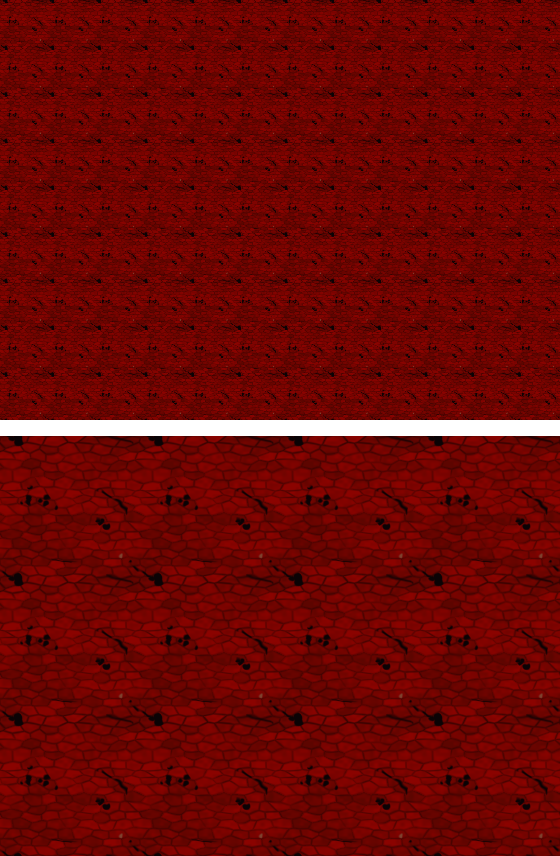
Top: the whole. Bottom: its middle third, enlarged.
A WebGL 2 fragment shader for this pattern:

```glsl
#version 300 es
precision highp float;
// Dark red hide of small flat scales, repeated 12 by 9 times.
// Each tile is a wrapping, staggered Voronoi net with uneven seams,
// marked by ragged black blots, crooked cracks and one pale fleck.

uniform vec2 u_resolution;
out vec4 outColor;

const vec2 REPEATS = vec2(12.0, 9.0);
const vec2 SCALES = vec2(8.0, 16.0);
const float GRAIN_SOFTNESS = 0.008;
const vec3 DEEP_RED = vec3(0.365, 0.018, 0.0);
const vec3 BRIGHT_RED = vec3(0.545, 0.01, 0.0);
const vec3 SEAM = vec3(0.21, 0.01, 0.005);
const vec3 BLACK = vec3(0.04, 0.01, 0.018);
const vec3 PALE = vec3(0.50, 0.36, 0.26);

float hash(vec2 p) {
  vec3 q = fract(vec3(p.xyx) * 0.1031);
  q += dot(q, q.yzx + 33.33);
  return fract((q.x + q.y) * q.z);
}

vec2 hash2(vec2 p) {
  return vec2(hash(p + 3.7), hash(p + 41.3));
}

// Value noise that wraps over the unit tile
float noise(vec2 p, vec2 cells) {
  vec2 s = p * cells;
  vec2 i = floor(s);
  vec2 f = s - i;
  f = f * f * (3.0 - 2.0 * f);
  float a = hash(mod(i, cells));
  float b = hash(mod(i + vec2(1.0, 0.0), cells));
  float c = hash(mod(i + vec2(0.0, 1.0), cells));
  float d = hash(mod(i + 1.0, cells));
  return mix(mix(a, b, f.x), mix(c, d, f.x), f.y);
}

// Wrapping displacement of a point, at most half the amount either way
vec2 waver(vec2 p, vec2 cells, float amount) {
  return p + amount * (vec2(noise(p, cells), noise(p + 0.37, cells + 2.0)) - 0.5);
}

// Shortest offset on the repeating tile
vec2 wrap(vec2 d) {
  return fract(d + 0.5) - 0.5;
}

float cover(float dist, float radius, float soft) {
  return 1.0 - smoothstep(radius - soft, radius + soft, dist);
}

vec2 scaleCentre(vec2 cell, vec2 grid) {
  float stagger = mod(cell.y, 2.0) < 0.5 ? -0.25 : 0.25;
  vec2 jitter = (hash2(mod(cell, grid)) - 0.5) * vec2(0.5, 0.55);
  return cell + 0.5 + vec2(stagger, 0.0) + jitter;
}

// x: distance to the nearest seam in tile units, y: random value of the scale
vec2 scales(vec2 p, vec2 grid) {
  vec2 s = p * grid;
  vec2 home = floor(s);
  vec2 nearCell = home;
  vec2 nearOffset = vec2(9.0);
  for (int k = 0; k < 25; k++) {
    vec2 cell = home + vec2(k % 5 - 2, k / 5 - 2);
    vec2 offset = scaleCentre(cell, grid) - s;
    if (dot(offset, offset) < dot(nearOffset, nearOffset)) {
      nearOffset = offset;
      nearCell = cell;
    }
  }
  float seam = 1.0;
  for (int k = 0; k < 25; k++) {
    vec2 cell = nearCell + vec2(k % 5 - 2, k / 5 - 2);
    vec2 offset = scaleCentre(cell, grid) - s;
    vec2 across = offset - nearOffset;
    if (dot(across, across) > 0.0001) {
      float d = dot(0.5 * (offset + nearOffset), across);
      seam = min(seam, d / length(across * grid));
    }
  }
  return vec2(seam, hash(mod(nearCell, grid) + 17.0));
}

// Ragged group of black dots around a centre
float blots(vec2 p, vec2 centre, vec2 spread, float radius, int count, float soft) {
  float ink = 0.0;
  for (int k = 0; k < count; k++) {
    vec2 r = hash2(vec2(float(k) * 7.0, centre.x * 90.0));
    vec2 d = wrap(p - centre - (r - 0.5) * 2.0 * spread);
    ink = max(ink, cover(length(d), radius * (0.65 + 0.6 * r.x), soft));
  }
  return ink;
}

float crack(vec2 p, vec2 start, vec2 run, float width, float soft) {
  vec2 d = wrap(p - start - 0.5 * run) + 0.5 * run;
  float t = clamp(dot(d, run) / dot(run, run), 0.0, 1.0);
  return cover(length(d - run * t), width, soft);
}

void main() {
  vec2 p = fract(gl_FragCoord.xy / u_resolution * REPEATS);
  p.y = 1.0 - p.y;
  float soft = max(0.45 * REPEATS.x / u_resolution.x, GRAIN_SOFTNESS);

  // Scales: tone per scale, broad mottling and fine grain
  vec2 scale = scales(waver(p, vec2(6.0, 5.0), 0.04), SCALES);
  float tone = 0.51 + 0.85 * (scale.y - 0.5);
  tone += 0.35 * (noise(p, vec2(4.0, 5.0)) - 0.5);
  tone += 0.5 * (noise(p, vec2(32.0, 40.0)) - 0.5);
  vec3 color = mix(DEEP_RED, BRIGHT_RED, clamp(tone, 0.0, 1.0));

  // Uneven seams, boldest along the tile's horizontal border
  float band = exp(-pow(wrap(p - 0.03).y / 0.07, 2.0));
  float wear = 0.25 + 0.55 * noise(p, vec2(13.0, 17.0)) + 0.3 * band;
  color = mix(color, SEAM, cover(scale.x, 0.006, soft) * min(wear, 1.0));

  // Cracks follow a crooked, interrupted path
  vec2 bent = waver(p, vec2(15.0), 0.05);
  float ink = crack(bent, vec2(0.71, 0.38), vec2(0.20, 0.16), 0.008, soft);
  ink = max(ink, crack(bent, vec2(0.92, 0.91), vec2(0.18, 0.11), 0.008, soft));
  ink = max(ink, 0.8 * crack(bent, vec2(0.36, 0.88), vec2(0.21, 0.04), 0.006, soft));
  ink = max(ink, 0.8 * crack(bent, vec2(0.76, 0.01), vec2(0.18, 0.04), 0.006, soft));
  ink *= smoothstep(0.05, 0.4, noise(p, vec2(21.0, 23.0)));

  // Blots with frayed outlines
  vec2 frayed = waver(p, vec2(36.0), 0.018);
  ink = max(ink, blots(frayed, vec2(0.11, 0.025), vec2(0.04, 0.02), 0.026, 4, soft));
  ink = max(ink, blots(frayed, vec2(0.19, 0.45), vec2(0.035), 0.018, 4, soft));
  ink = max(ink, blots(frayed, vec2(0.31, 0.46), vec2(0.03), 0.017, 3, soft));
  ink = max(ink, blots(frayed, vec2(0.22, 0.39), vec2(0.03), 0.013, 2, soft));
  ink = max(ink, blots(frayed, vec2(0.74, 0.63), vec2(0.04, 0.035), 0.021, 4, soft));
  ink = max(ink, blots(frayed, vec2(0.41, 0.52), vec2(0.02), 0.014, 1, soft));
  color = mix(color, BLACK, ink);

  // Pale fleck
  float fleck = cover(length(wrap(frayed - vec2(0.865, 0.855))), 0.012, soft);
  outColor = vec4(mix(color, PALE, 0.7 * fleck), 1.0);
}
```
